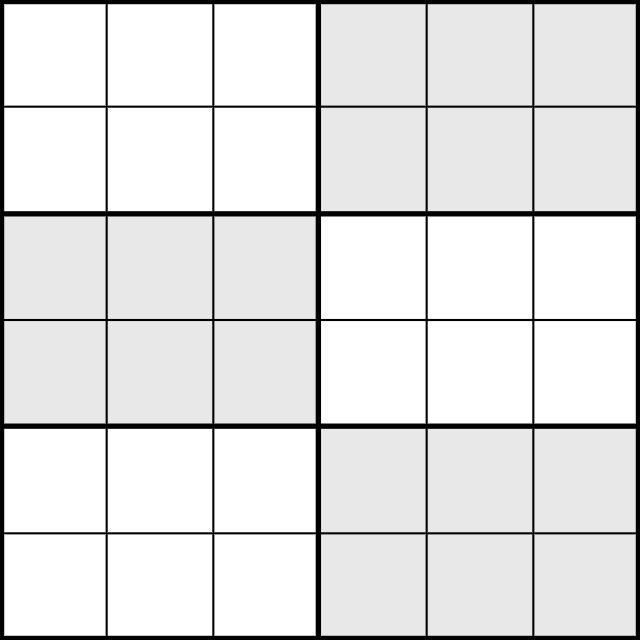
A three.js fragment shader for this pattern:

```glsl
// Six by six ruled grid in two by three checkered blocks, with heavy block lines and a frame.
varying vec2 vUv;

// Coverage of a line, per axis, from the distance to its centre.
vec2 stroke(vec2 dist, float width, vec2 pixel) {
  return clamp((0.5 * width - dist) / pixel + 0.5, 0.0, 1.0);
}

void main() {
  vec2 pixel = fwidth(vUv);

  // Blocks: two across, three down, white at the upper left
  vec2 block = floor(vec2(vUv.x + 0.0026, vUv.y) * vec2(2.0, 3.0));
  float shaded = mod(block.x + block.y, 2.0);
  vec3 color = mix(vec3(1.0), vec3(0.908), shaded);

  // Thin lines between cells
  vec2 cellDist = abs(fract(vUv * 6.0 + 0.5) - 0.5) / 6.0;
  vec2 ink = stroke(cellDist, 0.0033, pixel);

  // Heavy lines between blocks, the upright one slightly left of centre
  vec2 blockDist = vec2(abs(vUv.x - 0.4974), abs(abs(vUv.y - 0.5) - 0.1659));
  ink = max(ink, stroke(blockDist, 0.0083, pixel));

  // Outer frame
  vec2 edgeDist = min(vUv, 1.0 - vUv);
  ink = max(ink, stroke(edgeDist, 0.0132, pixel));

  color = mix(color, vec3(0.005), max(ink.x, ink.y));
  gl_FragColor = vec4(color, 1.0);
}
```
